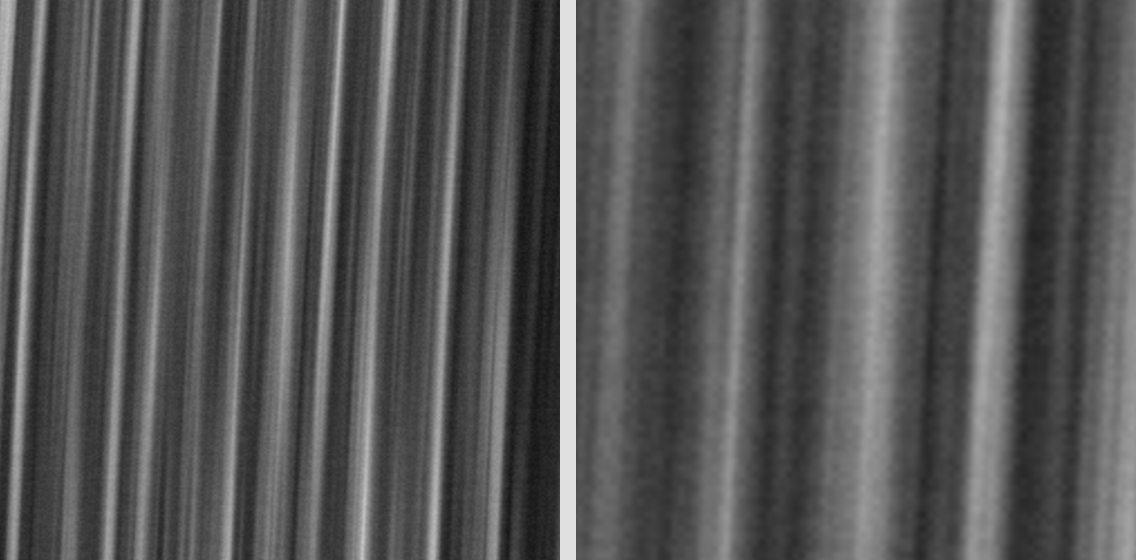
Left, the full canvas; right, a detail of the centre.
Give the GLSL for this texture, as a Shadertoy shader.

```glsl
// Grey, softly blurred folds running almost vertically and leaning right.
// Each fold is a lopsided Gaussian ridge with a left halo and a right shadow;
// stretched value noise adds fine streaks, and the right border falls dark.

#define FOLD_COUNT 13.3
#define FOLD_JITTER 0.45
#define LEAN 0.042
#define BEND 0.010
#define BASE_GREY 0.252
#define RIDGE_MIN 0.09
#define RIDGE_MAX 0.32
#define HALO_LIGHT 0.15
#define SHADOW_DEPTH 0.15
#define STREAK_CONTRAST 0.54
#define GRAIN 0.046
#define EDGE_DARKNESS 0.53

float hash(vec2 p) {
    return fract(sin(dot(p, vec2(127.1, 311.7))) * 43758.5453);
}

float valueNoise(vec2 p) {
    vec2 cell = floor(p);
    vec2 f = fract(p);
    f = f * f * (3.0 - 2.0 * f);
    float low = mix(hash(cell), hash(cell + vec2(1.0, 0.0)), f.x);
    float high = mix(hash(cell + vec2(0.0, 1.0)), hash(cell + vec2(1.0, 1.0)), f.x);
    return mix(low, high, f.y);
}

float gaussian(float d, float width) {
    return exp(-0.5 * d * d / (width * width));
}

// Light of one fold: wide falloff on the left, steep one on the right
float fold(float across, float along, float id) {
    // Golden-ratio steps keep strong and faint folds evenly mixed
    float strength = fract(id * 0.618034 + 0.6);
    float breadth = fract(id * 0.414214 + 0.35);

    float centre = (id + 0.5 + FOLD_JITTER * (hash(vec2(id, 3.0)) - 0.5)) / FOLD_COUNT;
    centre += 0.005 * (valueNoise(vec2(id * 7.0, along * 2.0)) - 0.5);

    float d = across - centre;
    float leftWidth = mix(0.007, 0.021, breadth * breadth);
    float rightWidth = mix(0.006, 0.011, breadth);
    float ridge = gaussian(d, d < 0.0 ? leftWidth : rightWidth);

    float fade = 0.85 + 0.3 * valueNoise(vec2(id * 5.0 + 20.0, along * 2.5));
    float height = mix(RIDGE_MIN, RIDGE_MAX, sqrt(strength)) * fade;
    float halo = HALO_LIGHT * gaussian(d + 0.014, 0.018);
    float shadow = SHADOW_DEPTH * gaussian(d - 0.028, 0.011);
    return height * (ridge + halo - shadow);
}

// Long fine streaks at three scales, centred on zero
float streaks(float across, float along) {
    float broad = valueNoise(vec2(across * 62.0, along * 1.3)) - 0.5;
    float fine = valueNoise(vec2(across * 105.0 + 31.0, along * 2.0)) - 0.5;
    float hair = valueNoise(vec2(across * 170.0 + 77.0, along * 3.0)) - 0.5;
    return 0.85 * broad + 0.95 * fine + 0.4 * hair;
}

void mainImage(out vec4 fragColor, in vec2 fragCoord) {
    vec2 uv = fragCoord / iResolution.xy;
    float across = uv.x - uv.y * (LEAN + BEND * uv.y);

    // Folds
    float grey = BASE_GREY;
    for (float id = -2.0; id < 16.0; id += 1.0) {
        grey += fold(across, uv.y, id);
    }

    // Streaks along the folds
    grey *= 1.0 + STREAK_CONTRAST * streaks(across, uv.y);

    // Dark right border
    grey *= 1.0 - EDGE_DARKNESS * smoothstep(0.88, 0.94, uv.x);

    // Faint weave and grain
    float weave = valueNoise(vec2(uv.x * 40.0, uv.y * 190.0)) - 0.5;
    float grain = valueNoise(uv * 250.0) - 0.5;
    grey += GRAIN * (0.5 * weave + grain);

    fragColor = vec4(vec3(clamp(grey, 0.0, 1.0)), 1.0);
}
```
